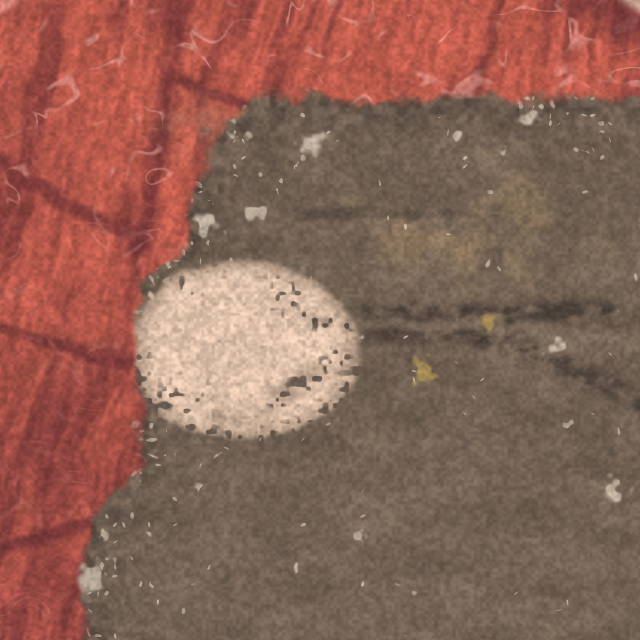
This texture is drawn by a WebGL 2 fragment shader. Its source:

```glsl
#version 300 es
precision highp float;
uniform vec2 u_resolution;
out vec4 fragColor;

#define RED_BRIGHT vec3(0.74, 0.36, 0.3)
#define RED_DEEP vec3(0.57, 0.27, 0.25)
#define CRACK_COLOR vec3(0.43, 0.2, 0.21)
#define STONE vec3(0.45, 0.385, 0.33)
#define STONE_TAN vec3(0.57, 0.48, 0.37)
#define STONE_DARK vec3(0.29, 0.25, 0.22)
#define CREAM vec3(0.89, 0.77, 0.68)
#define CHIP_WHITE vec3(0.8, 0.74, 0.67)
#define CHIP_YELLOW vec3(0.68, 0.57, 0.33)
#define GRAIN 0.17

float hash(vec2 p) {
  vec3 q = fract(p.xyx * 0.1031);
  q += dot(q, q.yzx + 33.33);
  return fract((q.x + q.y) * q.z);
}

float noise(vec2 p) {
  vec2 i = floor(p), f = fract(p);
  f = f * f * (3.0 - 2.0 * f);
  return mix(mix(hash(i), hash(i + vec2(1, 0)), f.x),
             mix(hash(i + vec2(0, 1)), hash(i + vec2(1, 1)), f.x), f.y);
}

float fbm(vec2 p) {
  float sum = 0.0, amp = 0.533;
  for (int i = 0; i < 4; i++) {
    sum += amp * noise(p);
    p = mat2(1.6, 1.2, -1.2, 1.6) * p + 7.3;
    amp *= 0.5;
  }
  return sum;
}

float band(float d, float w) { return 1.0 - smoothstep(0.2 * w, w, abs(d)); }

float stroke(vec2 p, vec4 s, float w) {
  vec2 a = p - s.xy, b = s.zw - s.xy;
  return band(length(a - b * clamp(dot(a, b) / dot(b, b), 0.0, 1.0)), w);
}

float spot(vec2 p, float x, float y, float rx, float ry) {
  vec2 d = (p - vec2(x, y)) / vec2(rx, ry);
  return exp(-dot(d, d));
}

// Negative inside the red coat, which wraps the top and left
float redCoat(vec2 p) {
  float left = 0.135 + 0.085 * smoothstep(0.15, 0.3, p.y) + 0.075 * smoothstep(0.55, 0.63, p.y);
  float a = p.x - left, b = 0.85 - p.y - 0.02 * spot(p, 0.57, 0.83, 0.07, 0.07);
  float h = max(1.0 - abs(a - b) * 5.0, 0.0);
  return min(a, b) - h * h * 0.05;
}

// Scattered slivers, one per grid cell
float slivers(vec2 p, float cells, float density) {
  vec2 id = floor(p * cells), f = fract(p * cells) - 0.5;
  float t = 6.28 * hash(id + 19.0);
  f = mat2(cos(t), -sin(t), sin(t), cos(t)) * f;
  f.y *= 1.0 + 2.5 * hash(id + 31.0);
  float r = length(f) + 0.4 * noise(p * 150.0) - 0.2;
  return step(hash(id), density) * smoothstep(0.4, 0.15, r);
}

vec3 paintRed(vec2 p, vec2 q) {
  vec3 c = mix(RED_DEEP, RED_BRIGHT, smoothstep(0.15, 0.9, 0.5 * p.y + 0.35 * p.x + 0.65 * fbm(p * 12.0)));
  // Slanted brush furrows
  float furrow = q.x - 0.22 * q.y + 0.03 * noise(p * 7.0);
  c = mix(c, CRACK_COLOR, 0.5 * smoothstep(0.55, 0.9, noise(vec2(furrow * 52.0, p.y * 6.0))));
  c *= 0.9 + 0.2 * noise(vec2(furrow * 130.0, p.y * 24.0));
  // Dark cracks, the first two wider
  const vec4 cracks[7] = vec4[](vec4(0.285, 1.02, 0.27, 0.9), vec4(0.27, 0.9, 0.22, 0.62),
    vec4(0, 0.75, 0.09, 0.685), vec4(0.09, 0.685, 0.22, 0.63), vec4(0, 0.485, 0.2, 0.435),
    vec4(0, 0.14, 0.14, 0.18), vec4(0.27, 0.89, 0.41, 0.82));
  float k = 0.0;
  for (int i = 0; i < 7; i++) k = max(k, stroke(q, cracks[i], i < 2 ? 0.028 : 0.017));
  c = mix(c, CRACK_COLOR, k * (0.4 + 0.5 * noise(p * 40.0)));
  // Pale worn corner
  c = mix(c, STONE_TAN * 1.2, 0.6 * spot(p, 0.31, 0.8, 0.045, 0.04) * noise(p * 50.0));
  // Glossy wrinkles, densest along the top
  float ridge = noise(p * vec2(24, 38) + 2.5 * noise(p * 21.0)) - 0.5;
  float gloss = band(ridge, 0.11) * smoothstep(0.45, 0.8, noise(p * 33.0));
  c = mix(c, vec3(0.88, 0.6, 0.56), gloss * mix(0.15, 0.65, smoothstep(0.5, 0.9, p.y)));
  // Purple shade and pale patch in the top right
  float corner = p.x + 1.6 * p.y + 0.04 * noise(p * 25.0);
  c = mix(c, CRACK_COLOR, 0.7 * smoothstep(2.44, 2.55, corner));
  return mix(c, CREAM, 0.8 * smoothstep(2.56, 2.6, corner));
}

vec3 paintStone(vec2 p, vec2 q, float d) {
  vec3 c = STONE * (0.86 + 0.28 * fbm(p * vec2(14, 26)));
  c = mix(c, STONE_TAN, spot(p, 0.78, 0.64, 0.28, 0.1) * smoothstep(0.4, 0.75, fbm(p * 13.0)));
  // Grooves leaving the pale blob, with a lit rib between
  float run = smoothstep(0.53, 0.6, p.x), fall = max(p.x - 0.72, 0.0);
  float groove = max(band(q.y - 0.51, 0.028), band(q.y - 0.475 + fall * (fall + 0.1), 0.032));
  float broken = smoothstep(0.25, 0.75, fbm(p * vec2(40, 60)));
  c = mix(c, STONE_DARK, run * groove * broken);
  c = mix(c, STONE * 1.15, 0.5 * run * band(q.y - 0.493 + 0.1 * fall, 0.016));
  c = mix(c, STONE_DARK, 0.6 * broken * stroke(q, vec4(0.4, 0.662, 0.8, 0.67), 0.017));
  // Shadowed, crumbling rim beside the coat
  float rim = exp(-max(d, 0.0) * 22.0);
  c = mix(c, STONE_DARK, rim * 0.8 * smoothstep(0.2, 0.8, noise(p * 75.0)));
  float wear = rim * smoothstep(0.35, 0.65, noise(p * 13.0));
  float chips = max(slivers(p, 40.0, 0.01 + 0.4 * wear), slivers(p, 75.0, 0.012 + 0.4 * wear));
  return mix(c, CHIP_WHITE, 0.7 * chips);
}

vec3 paintBlob(vec2 p, float d) {
  vec3 c = CREAM * (0.95 + 0.08 * fbm(p * 18.0));
  float edge = smoothstep(-0.03, 0.002, d);
  c = mix(c, STONE * 1.4, 0.75 * edge);
  float scar = max(stroke(p, vec4(0.43, 0.375, 0.53, 0.44), 0.026), stroke(p, vec4(0.48, 0.5, 0.54, 0.49), 0.02));
  c = mix(c, STONE * 1.25, 0.8 * scar * noise(p * 55.0));
  c = mix(c, STONE * 1.6, 0.6 * spot(p, 0.37, 0.345, 0.06, 0.02));
  c = mix(c, CREAM * 1.04, spot(p, 0.5, 0.467, 0.03, 0.025));
  // Dark pits gather in a few patches
  float patches = scar + spot(p, 0.295, 0.555, 0.02, 0.02) + spot(p, 0.45, 0.54, 0.03, 0.03) + spot(p, 0.28, 0.37, 0.04, 0.03);
  patches += edge * step(p.y, 0.45);
  float pits = smoothstep(0.72, 0.95, noise(p * 120.0) + 0.2 * patches);
  return mix(c, STONE_DARK, 0.75 * pits * min(0.2 + patches, 1.0));
}

void main() {
  vec2 p = gl_FragCoord.xy / u_resolution;
  vec2 q = p + 0.014 * (noise(p * 28.0) - 0.5);
  float d = redCoat(p) + 0.04 * (fbm(p * 30.0) - 0.5);
  vec3 col = mix(paintRed(p, q), paintStone(p, q, d), smoothstep(-0.01, 0.01, d));
  // Larger chips: x, y, radius; the first two are yellow
  const vec3 chips[9] = vec3[](vec3(0.762, 0.494, 0.022), vec3(0.665, 0.425, 0.02),
    vec3(0.825, 0.822, 0.02), vec3(0.49, 0.775, 0.025), vec3(0.322, 0.648, 0.025),
    vec3(0.397, 0.675, 0.018), vec3(0.14, 0.1, 0.03), vec3(0.875, 0.458, 0.016), vec3(0.96, 0.235, 0.024));
  for (int i = 0; i < 9; i++) {
    float r = length(q - chips[i].xy) + 0.03 * (noise(p * 85.0) - 0.45);
    col = mix(col, i < 2 ? CHIP_YELLOW : CHIP_WHITE, 0.8 * smoothstep(1.0, 0.4, r / chips[i].z));
  }
  // Pale blob, squarer on its left side
  vec2 e = abs(p - vec2(0.387, 0.453)) / vec2(0.176, 0.138);
  float n = p.x < 0.387 ? 2.4 : 2.0;
  float blob = 0.15 * pow(pow(e.x, n) + pow(e.y, n), 1.0 / n) - 0.15 + 0.016 * (fbm(p * 22.0) - 0.5);
  col = mix(col, paintBlob(p, blob), smoothstep(0.006, -0.006, blob));
  col *= 1.0 + GRAIN * (noise(p * 210.0) + noise(p * 110.0) - 1.0);
  fragColor = vec4(col, 1.0);
}
```
